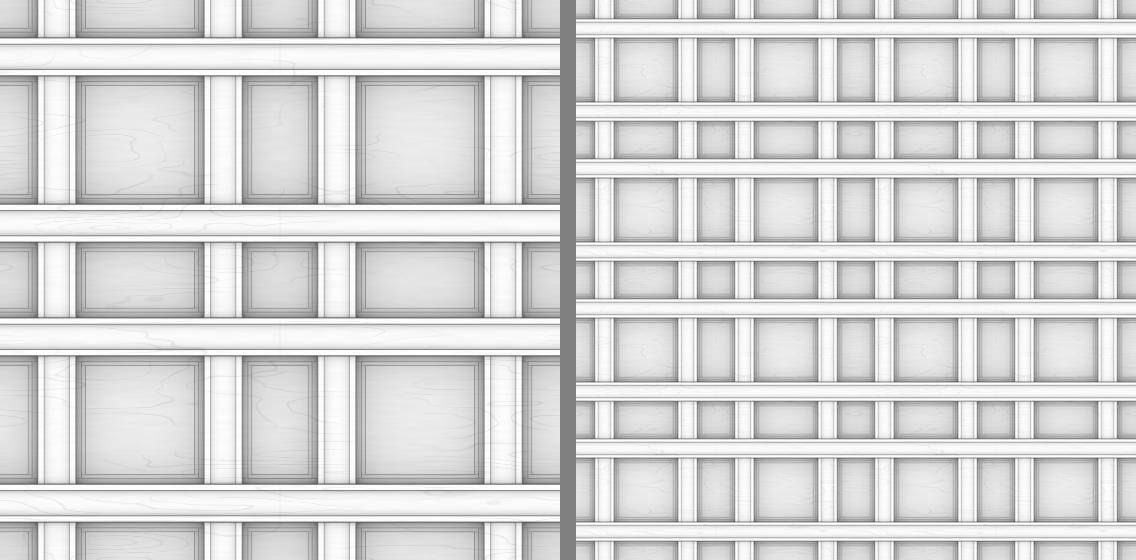
Left, the tile; right, the same tile 2 across and 2 down.
Give the GLSL for this pattern, as a three.js fragment shader.

```glsl
// White timber panelling: two repeats each way of wide and narrow recessed panels.
// A mirrored fold gives the distance to the nearest beam on each axis; beams,
// moulding lines, soft corner shadows and wrapping wood grain are built from it.
varying vec2 vUv;

const float REPEATS = 2.0;
const float BEAM_CENTRE = 0.2031;  // lengths are fractions of one repeat
const float BEAM_HALF = 0.0677;
const float TRIM = 0.0221;
const float MOULD_OUTER = 0.0208;
const float MOULD_INNER = 0.0345;
const vec3 PAINT = vec3(1.0);

float hash(vec2 p) {
  vec3 q = fract(vec3(p.xyx) * 0.1031);
  q += dot(q, q.yzx + 33.33);
  return fract((q.x + q.y) * q.z);
}

// Value noise that wraps after a whole number of cells
float wrapNoise(vec2 uv, vec2 cells) {
  vec2 p = uv * cells;
  vec2 i = floor(p);
  vec2 f = fract(p);
  f = f * f * (3.0 - 2.0 * f);
  vec2 a = mod(i, cells);
  vec2 b = mod(i + 1.0, cells);
  return mix(mix(hash(a), hash(vec2(b.x, a.y)), f.x),
             mix(hash(vec2(a.x, b.y)), hash(b), f.x), f.y);
}

float line(float d, float halfWidth, float px) {
  return clamp(0.5 + (halfWidth - abs(d)) / px, 0.0, 1.0);
}

float inside(float d, float px) {
  return clamp(0.5 - d / px, 0.0, 1.0);
}

// Shadow cast by both walls of a recess
float recess(float d, float halfSize, float reach) {
  return exp(-d / reach) + exp(-(2.0 * halfSize - d) / reach);
}

// Darkening by thin contour lines and fine streaks along x
float woodGrain(vec2 uv) {
  float rings = 5.0 * wrapNoise(uv, vec2(5.0, 32.0))
              + 0.5 * wrapNoise(uv, vec2(17.0, 90.0));
  float contour = abs(fract(rings) - 0.5);
  float vein = 1.0 - smoothstep(0.0, 0.5 * fwidth(rings) + 0.04, contour);
  float patchy = smoothstep(0.3, 0.8, wrapNoise(uv, vec2(9.0, 23.0)));
  float streak = wrapNoise(uv, vec2(30.0, 230.0));
  return 0.055 * vein * patchy + 0.018 * streak;
}

// Two raised trims with a shaded channel between; e is depth from the beam edge
float beamShade(float e, float strength, float px) {
  float channel = inside(TRIM - e, px);
  float depth = max(e - TRIM, 0.0);
  float shade = 1.0 - channel * strength * 0.26 * recess(depth, BEAM_HALF - TRIM, 0.011);
  return shade * (1.0 - 0.45 * strength * line(e - TRIM, 0.0014, px));
}

// Recessed panel with a two-step moulding; d is distance from its edges
float panelShade(vec2 d, vec2 halfSize, float px) {
  vec2 e = max(d, 0.0);
  float soft = recess(e.x, halfSize.x, 0.06) + recess(e.y, halfSize.y, 0.06);
  float close = exp(-e.x / 0.008) + exp(-e.y / 0.008);
  float shade = 0.945 - 0.16 * soft - 0.2 * close;
  float edge = min(e.x, e.y);
  shade *= 1.0 - 0.04 * inside(edge - MOULD_INNER, px) - 0.03 * inside(edge - MOULD_OUTER, px);
  float frames = max(line(edge - MOULD_OUTER, 0.0012, px), line(edge - MOULD_INNER, 0.0012, px));
  // Rails run past the stiles at the corners
  float rails = line(e.y - MOULD_OUTER, 0.0012, px);
  rails = max(rails, line(e.y - MOULD_INNER, 0.0012, px) * inside(MOULD_OUTER - e.x, px));
  return max(shade * (1.0 - 0.3 * max(frames, 0.6 * rails)), 0.36);
}

void main() {
  float px = fwidth(vUv.x) * REPEATS;
  vec2 fold = abs(fract(vUv * REPEATS + 0.5) - 0.5);
  vec2 d = abs(fold - BEAM_CENTRE) - BEAM_HALF;
  vec2 halfSize = mix(vec2(BEAM_CENTRE - BEAM_HALF),
                      vec2(0.5 - BEAM_CENTRE - BEAM_HALF), step(BEAM_CENTRE, fold));

  // Panels, then posts shaded by the crossing beams
  float panel = panelShade(d, halfSize, px);
  float post = beamShade(-d.x, 0.65, px);
  float gap = max(d.y, 0.0);
  post *= 1.0 - 0.22 * exp(-gap / 0.007) - 0.07 * exp(-gap / 0.025);
  float shade = mix(panel, post, inside(d.x, px));
  shade = mix(shade, 0.45, 0.8 * line(d.x, 0.0015, px));

  // Beams lie on top, with a faint butt joint halfway along
  float beam = beamShade(-d.y, 1.0, px);
  beam *= 1.0 - 0.06 * line((vUv.x - 0.5) * REPEATS, 0.001, px);
  shade = mix(shade, beam, inside(d.y, px));
  shade = mix(shade, 0.34, 0.9 * line(d.y, 0.0018, px));

  shade *= 1.0 - woodGrain(vUv);
  gl_FragColor = vec4(PAINT * shade, 1.0);
}
```
